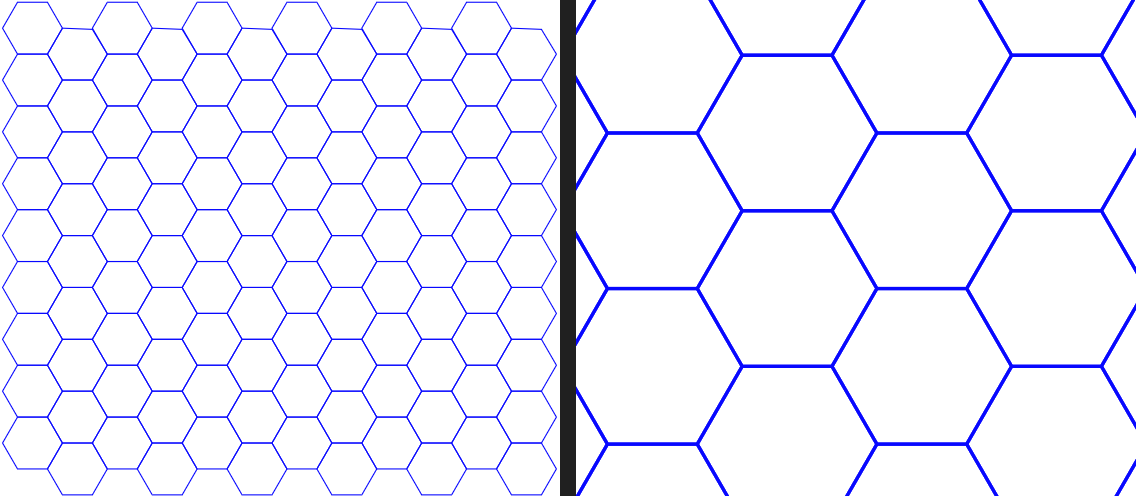
Left, the full canvas; right, a detail of the centre.
A WebGL 1 fragment shader for this pattern:

```glsl
precision highp float;
uniform vec2 u_resolution;

const float ROW_HEIGHT = 1.7320508; // hexagon with side 1

float segmentDistance(vec2 p, vec2 a, vec2 b) {
  vec2 ab = b - a;
  return length(p - a - ab * clamp(dot(p - a, ab) / dot(ab, ab), 0.0, 1.0));
}

// Corner k of a hexagon, y down; the upper right one may sag.
vec2 hexCorner(float k, float sag) {
  float angle = radians(60.0) * k;
  float isUpperRight = 1.0 - step(0.5, abs(k - 5.0));
  return vec2(cos(angle), sin(angle) + sag * isUpperRight);
}

float hexOutlineDistance(vec2 p, float sag) {
  float d = 10.0;
  vec2 previous = hexCorner(0.0, sag);
  for (int k = 1; k <= 6; k++) {
    vec2 corner = hexCorner(float(k), sag);
    d = min(d, segmentDistance(p, previous, corner));
    previous = corner;
  }
  return d;
}

void main() {
  // Unit is one hexagon side, measured from the top left of the grid
  float unitsPerPixel = 18.705 / u_resolution.x;
  vec2 fromTop = vec2(gl_FragCoord.x, u_resolution.y - gl_FragCoord.y);
  vec2 p = fromTop * unitsPerPixel - vec2(0.085, 0.075);

  // Each hexagon is stroked on its own, so shared edges turn out darker
  float paper = 1.0;
  float nearestColumn = floor((p.x - 1.0) / 1.5 + 0.5);
  for (int i = -1; i <= 1; i++) {
    float column = nearestColumn + float(i);
    float odd = mod(column, 2.0);
    float nearestRow = floor(p.y / ROW_HEIGHT - 0.5 * odd);
    for (int j = -1; j <= 1; j++) {
      float row = nearestRow + float(j);
      if (column > -0.5 && column < 11.5 && row > -0.5 && row < 8.5) {
        vec2 center = vec2(1.0 + 1.5 * column, ROW_HEIGHT * (row + 0.5 + 0.5 * odd));
        // Odd columns have a slightly slanted top edge
        float sag = row < 0.5 ? 0.04 * odd : 0.0;
        float d = hexOutlineDistance(p - center, sag);
        paper *= 1.0 - clamp((0.0183 - d) / unitsPerPixel + 0.5, 0.0, 1.0);
      }
    }
  }

  gl_FragColor = vec4(mix(vec3(0.03, 0.03, 1.0), vec3(1.0), paper), 1.0);
}
```
